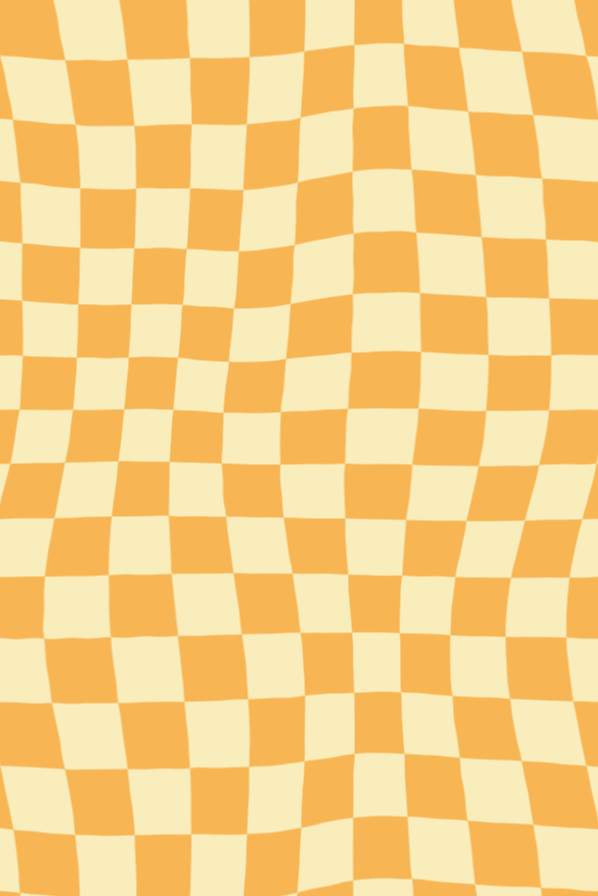
A Shadertoy shader for this pattern:

```glsl
// Warped two-tone checkerboard with wavy, hand-cut cells.
#define CELLS vec2(10.2, 15.15)       // cells across and down the canvas
#define PERIOD vec2(10.0, 12.0)       // cells in one repeat of the warp
#define ORIGIN vec2(0.054, 0.917)     // grid origin from the top left, in cells
#define WARP 0.0198                   // scale of the warp
#define WOBBLE 0.022                  // roughness of the cut edges
#define WOBBLE_FREQ 3.2
#define ORANGE vec3(0.973, 0.710, 0.328)
#define CREAM vec3(0.973, 0.928, 0.732)

const float TAU = 6.2831853;

float hash(vec2 p) {
    p = fract(p * vec2(0.1031, 0.1137));
    p += dot(p, p.yx + 33.33);
    return fract((p.x + p.y) * p.x * 17.0);
}

float noise(vec2 p) {
    vec2 i = floor(p), f = fract(p);
    f = f * f * (3.0 - 2.0 * f);
    return mix(mix(hash(i), hash(i + vec2(1, 0)), f.x),
               mix(hash(i + vec2(0, 1)), hash(i + 1.0), f.x), f.y);
}

// Periodic shift of a grid point, as a short sum of waves.
vec2 warp(vec2 grid) {
    vec2 a = TAU * grid / PERIOD;
    vec2 c = cos(a), s = sin(a);
    vec2 c2 = cos(2.0 * a), s2 = sin(2.0 * a);

    float sway = 2.8 * c.x + 2.2 * s.x
               + (-0.9 - 9.0 * c.x + 7.0 * s.x + 1.8 * c2.x) * c.y
               + (8.7 + 7.8 * c.x) * s.y
               + (0.5 + 3.0 * c.x) * s2.y
               + (1.4 + 1.6 * c.x) * c2.y;

    float heave = 9.4 * s.y - c.y
                + (3.2 + 4.0 * s.y + 3.1 * c.y) * s.x
                + (0.9 - 0.7 * s.y + 1.4 * c.y) * c.x;

    // Steeper rise right of the middle, strongest in the upper rows
    float ridge = 1.2 * c2.x - 1.9 * s2.x
                - 1.1 * cos(3.0 * a.x) + 1.4 * sin(3.0 * a.x);
    heave += ridge * (0.5 + 0.5 * s.y);
    return WARP * vec2(sway, heave);
}

// Invert the warp by fixed-point iteration.
vec2 unwarp(vec2 p) {
    vec2 grid = p;
    for (int i = 0; i < 14; i++) grid = p - warp(grid);
    return grid;
}

void mainImage(out vec4 fragColor, in vec2 fragCoord) {
    vec2 uv = fragCoord / iResolution.xy;
    vec2 p = vec2(uv.x, 1.0 - uv.y) * CELLS - ORIGIN;

    // Cell coordinates with slightly uneven edges
    vec2 n = p * WOBBLE_FREQ + 40.0;
    vec2 grid = unwarp(p) + WOBBLE * (vec2(noise(n), noise(n + 57.3)) - 0.5);

    // Signed distance to the cell edges, smoothed over about a pixel
    vec2 edge = abs(mod(grid - 0.5, 2.0) - 1.0) - 0.5;
    vec2 side = clamp(edge * iResolution.xy / CELLS, -1.0, 1.0);
    float check = 0.5 + 0.5 * side.x * side.y;

    fragColor = vec4(mix(ORANGE, CREAM, check), 1.0);
}
```
